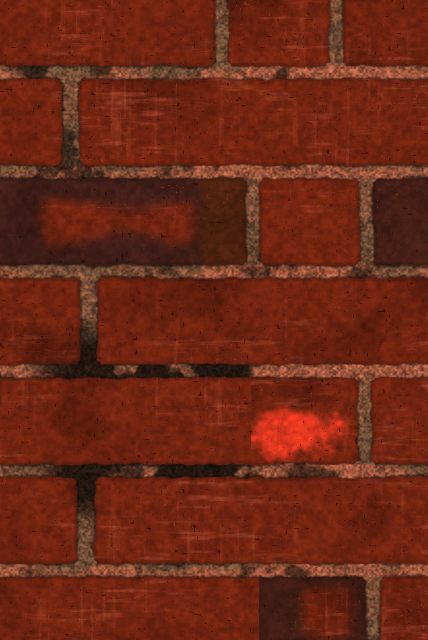
This texture is drawn by a WebGL 2 fragment shader. Its source:

```glsl
#version 300 es
precision highp float;
// Weathered red brick wall: seven courses alternating long bricks with short
// headers. Distances to beds and upright joints cut the bricks from gritty
// mortar; layered value noise adds streaks, soot, scorching and a bright scuff.
// All lengths are fractions of the canvas height.
uniform vec2 u_resolution;
out vec4 outColor;

const float COURSE = 0.1556;        // height of one course
const float FIRST_BED = 0.109;      // centre of the lowest mortar bed
const float BED_HALF = 0.0106;
const float JOINT_HALF = 0.0138;
const float HEADER = 0.178;         // joint spacing around a short brick
const float CORNER = 0.006;
const float ROUGHNESS = 0.008;      // wander of the brick edges
// Main upright joint of each course, from the bottom up
const float JOINT[7] = float[7](0.583, 0.134, 0.570, 0.139, 0.573, 0.111, 0.525);

const vec3 BRICK = vec3(0.475, 0.148, 0.068);
const vec3 BRICK_DEEP = vec3(0.37, 0.115, 0.055);
const vec3 BRICK_WORN = vec3(0.65, 0.28, 0.19);
const vec3 SCORCHED = vec3(0.235, 0.115, 0.095);
const vec3 SCORCHED_WARM = vec3(0.31, 0.14, 0.065);
const vec3 SCUFF = vec3(0.93, 0.23, 0.13);
const vec3 MORTAR = vec3(0.43, 0.295, 0.205);
const vec3 MORTAR_PINK = vec3(0.66, 0.35, 0.25);
const vec3 SOOT = vec3(0.09, 0.06, 0.04);

float hash(vec2 p) {
  vec3 q = fract(p.xyx * 0.1031);
  q += dot(q, q.yzx + 33.33);
  return fract((q.x + q.y) * q.z);
}

float noise(vec2 p) {
  vec2 i = floor(p), f = fract(p);
  f = f * f * (3.0 - 2.0 * f);
  return mix(mix(hash(i), hash(i + vec2(1, 0)), f.x),
             mix(hash(i + vec2(0, 1)), hash(i + vec2(1, 1)), f.x), f.y);
}

float fbm(vec2 p) {
  float sum = 0.0, gain = 0.516;
  for (int i = 0; i < 5; i++) {
    sum += gain * noise(p);
    p = mat2(1.6, 1.2, -1.2, 1.6) * p + 17.3;
    gain *= 0.5;
  }
  return sum;
}

// Streaks keep their direction, so their octaves are not rotated
float streaks(vec2 p) {
  return 0.55 * noise(p) + 0.28 * noise(p * 2.1 + 9.0) + 0.17 * noise(p * 4.3 + 5.0);
}

float boxDistance(vec2 p, vec2 halfSize) {
  vec2 q = abs(p) - halfSize;
  return length(max(q, 0.0)) + min(max(q.x, q.y), 0.0);
}

vec3 brickColor(vec2 p, int row, int cell, float edge) {
  float tone = hash(vec2(row, cell) + 3.7);
  float cloud = fbm(p * 9.0 + tone * 40.0);
  float grain = fbm(p * 130.0);
  vec3 col = mix(BRICK_DEEP, BRICK, smoothstep(0.22, 0.52, cloud + 0.12 * tone));

  // Pale scratches along the course and faint runs down it
  float along = smoothstep(0.56, 0.85, streaks(p * vec2(16.0, 130.0) + tone * 20.0));
  float down = smoothstep(0.60, 0.88, streaks(p * vec2(120.0, 9.0) + tone * 50.0));
  float worn = smoothstep(0.42, 0.68, fbm(p * 7.0 + 31.0));
  col = mix(col, BRICK_WORN, worn * (0.6 * along + 0.4 * down));

  // Scorched bricks keep a ragged red core
  bool longBurn = row == 4 && cell == 0;
  bool shortBurn = row == 0 && cell == 1;
  if (longBurn || shortBurn || (row == 4 && cell == 2)) {
    vec2 center = longBurn ? vec2(0.187, 0.655) : vec2(0.508, 0.040);
    vec2 size = longBurn ? vec2(0.105, 0.026) : vec2(0.022, 0.022);
    float core = boxDistance(p - center, size) + 0.06 * (cloud - 0.5);
    float warm = longBurn ? smoothstep(0.305, 0.325, p.x) : 0.35 * tone;
    vec3 burnt = mix(SCORCHED, SCORCHED_WARM, warm) * (0.7 + 0.6 * cloud);
    col = mix(col, burnt, cell == 2 ? 0.9 : 0.92 * smoothstep(-0.012, 0.022, core));
  }

  // Bright scuff on one header
  float scuff = length((p - vec2(0.457, 0.322)) / vec2(0.085, 0.046));
  scuff += 1.1 * (fbm(p * 38.0) - 0.5);
  if (row == 2 && cell == 1) col = mix(col, SCUFF, 1.0 - smoothstep(0.45, 1.05, scuff));

  // Grain, pale chips and dark pits, darker toward the edge
  col *= 0.78 + 0.44 * grain;
  float speck = noise(p * 290.0);
  col = mix(col, BRICK_WORN, 0.5 * smoothstep(0.88, 0.97, speck) * worn);
  col *= 1.0 - 0.45 * smoothstep(0.9, 0.98, noise(p * 230.0 + 71.0));
  return col * mix(0.8, 1.0, smoothstep(0.0, 0.009, edge));
}

vec3 mortarColor(vec2 p, float bedSide, float inBed, float edge) {
  float grit = noise(p * 330.0) * 0.6 + noise(p * 170.0) * 0.4;
  float patches = fbm(p * vec2(11.0, 16.0) + 5.0);
  float pink = smoothstep(0.32, 0.62, patches + 0.14 * smoothstep(0.37, 0.39, p.x) - 0.12 * bedSide);
  vec3 col = mix(MORTAR, MORTAR_PINK, pink * mix(0.25, 0.85, inBed));
  col *= 0.5 + 0.95 * grit;
  col *= mix(0.55, 1.0, smoothstep(0.0, 0.005, edge + 0.006 * (patches - 0.4)));

  // Soot gathers around two beds and the joints that touch them
  float soot = (1.0 - smoothstep(0.11, 0.175, abs(p.y - 0.338))) * smoothstep(0.03, 0.11, p.x);
  soot *= 1.0 - smoothstep(0.385, 0.398, p.x);
  soot *= smoothstep(0.28, 0.5, fbm(p * 30.0) + 0.25 * (p.y - 0.3));
  soot = max(soot, 0.7 * smoothstep(0.58, 0.72, fbm(p * 20.0 + 60.0)));
  return mix(col, SOOT * (0.5 + 1.3 * grit), 0.92 * soot);
}

void main() {
  vec2 p = gl_FragCoord.xy / u_resolution.y;
  float pixel = 1.0 / u_resolution.y;

  // Course, its joints and the brick between them
  float level = (p.y - FIRST_BED) / COURSE;
  int row = clamp(int(floor(level)) + 1, 0, 6);
  bool hasHeader = row % 2 == 0;
  float right = JOINT[row], left = right - HEADER;
  int cell = p.x > right ? 2 : (hasHeader && p.x > left ? 1 : 0);
  float fromBed = (level - round(level)) * COURSE;
  float toJoint = abs(p.x - right) - JOINT_HALF * (hasHeader ? 0.8 : 1.0);
  if (hasHeader && row > 2) toJoint = min(toJoint, abs(p.x - left) - JOINT_HALF * 0.75);

  // Rounded, slightly ragged brick outline: positive inside the brick
  float toBed = abs(fromBed) - BED_HALF;
  vec2 gap = vec2(toJoint, toBed) - CORNER;
  float d = CORNER + min(max(gap.x, gap.y), 0.0) - length(min(gap, 0.0));
  d = max(gap.x, gap.y) > 0.0 || min(gap.x, gap.y) < 0.0 ? d : min(toJoint, toBed);
  d = min(d, min(toJoint, toBed)) + ROUGHNESS * (fbm(p * 55.0) - 0.5);

  float inBed = 1.0 - smoothstep(-0.002, 0.002, toBed);
  vec3 mortar = mortarColor(p, fromBed / BED_HALF, inBed, -d);
  vec3 brick = brickColor(p, row, cell, d);
  outColor = vec4(mix(mortar, brick, smoothstep(-pixel, pixel, d)), 1.0);
}
```
